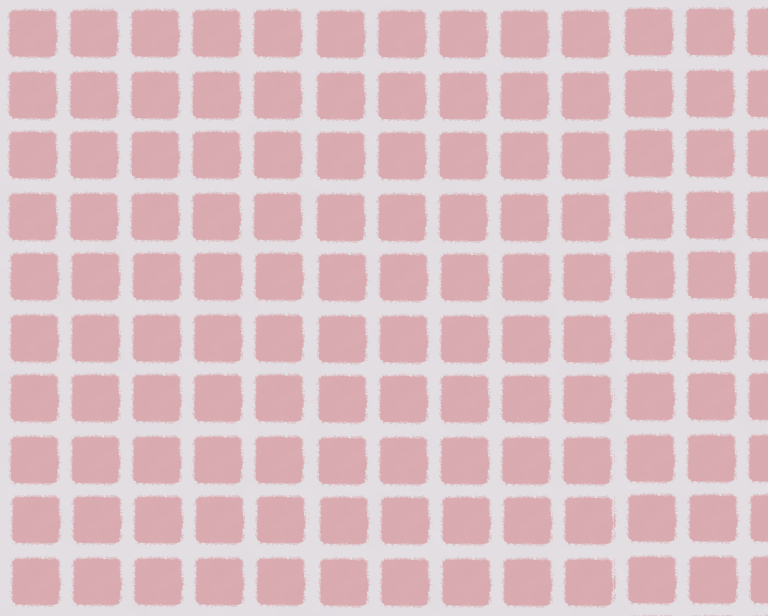
This pattern is drawn by a Shadertoy shader. Its source:

```glsl
const float TILES_PER_HEIGHT = 10.066;
const vec2 PITCH = vec2(1.0, 0.9934);
const vec2 MARGIN = vec2(0.033, 0.052);
const vec2 PANEL = vec2(5.0, 4.0);
const vec3 PAPER = vec3(0.888, 0.870, 0.886);
const vec3 PINK = vec3(0.852, 0.668, 0.688);
const vec3 WASH = vec3(0.868, 0.765, 0.780);

vec2 hash2(vec2 p) {
    vec3 h = fract(p.xyx * vec3(0.1031, 0.1030, 0.0973));
    h += dot(h, h.yzx + 33.33);
    return fract((h.xx + h.yz) * h.zy);
}

// Distance to the nearest scattered point
float cellular(vec2 p) {
    vec2 cell = floor(p);
    float nearest = 2.0;
    for (int y = -1; y <= 1; y++) {
        for (int x = -1; x <= 1; x++) {
            vec2 c = cell + vec2(x, y);
            nearest = min(nearest, length(c + hash2(c + 50.0) - p));
        }
    }
    return nearest;
}

float roundedBox(vec2 p, vec2 extent, float radius) {
    vec2 q = abs(p) - extent + radius;
    return length(max(q, 0.0)) + min(max(q.x, q.y), 0.0) - radius;
}

float layeredSines(vec2 p) {
    return 0.5 * sin(p.x * 17.0 + 2.0 * sin(p.y * 11.0))
         + 0.3 * sin(p.y * 31.0 + p.x * 9.0 + 1.3)
         + 0.2 * sin(p.x * 53.0 - p.y * 47.0);
}

// Small registration shift of each printed panel
vec2 panelSlip(vec2 panel) {
    return vec2(0.033 * panel.x + 0.025 * panel.y,
                0.039 * panel.x - 0.026 * panel.x * panel.x);
}

// Position relative to the centre of the enclosing tile
vec2 tileSpace(vec2 p) {
    vec2 panel = floor(floor(p / PITCH) / PANEL);
    p -= panelSlip(panel);
    vec2 id = floor(p / PITCH);
    vec2 local = p - (id + 0.5) * PITCH;
    local.y -= 0.016 * mod(id.y, 2.0);
    return local;
}

// Brushed square with a slight swelling on its right side
float brushedSquare(vec2 p) {
    float swelling = 0.026 * exp(-pow(p.y / 0.13, 2.0)) * step(0.0, p.x);
    float d = roundedBox(p, vec2(0.373), 0.075);
    return d - swelling - 0.007 * layeredSines(p);
}

float cover(float d, float blur) {
    return 1.0 - smoothstep(-blur, blur, d);
}

vec3 paintTile(vec2 p, vec3 paper, float pixel) {
    float d = brushedSquare(p);
    float bristle = cellular(p * 23.0);
    float clump = cellular(p * 11.0 + 7.0);

    // Translucent ragged wash, then the solid body
    float washEdge = d - 0.022 + 0.06 * (bristle - 0.45) + 0.03 * (clump - 0.45);
    float bodyEdge = d + 0.022 * (bristle - 0.45);
    vec3 color = mix(paper, WASH, 0.85 * cover(washEdge, 0.75 * pixel));
    vec3 body = PINK + 0.004 * layeredSines(p * 0.5);
    return mix(color, body, cover(bodyEdge, 0.75 * pixel));
}

void mainImage(out vec4 fragColor, in vec2 fragCoord) {
    vec2 sheet = vec2(fragCoord.x, iResolution.y - fragCoord.y) / iResolution.y;
    vec2 p = sheet * TILES_PER_HEIGHT - MARGIN;
    float pixel = TILES_PER_HEIGHT / iResolution.y;

    vec3 paper = PAPER + 0.003 * layeredSines(p * 0.15);
    fragColor = vec4(paintTile(tileSpace(p), paper, pixel), 1.0);
}
```
